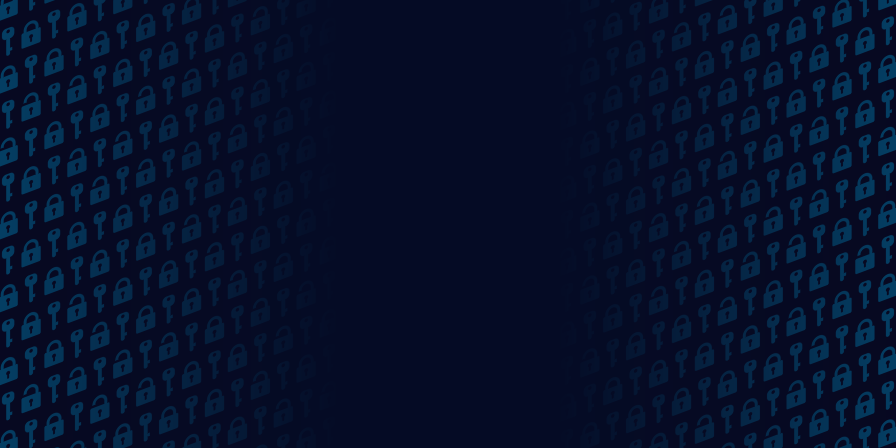
Give the GLSL for this background, as a WebGL 2 fragment shader.

```glsl
#version 300 es
precision highp float;
// Slanted rows of padlocks and keys fading from both sides into a dark navy centre.

uniform vec2 u_resolution;
out vec4 fragColor;

const vec3 NAVY_CENTRE = vec3(0.020, 0.044, 0.145);
const vec3 NAVY_EDGE = vec3(0.027, 0.033, 0.128);
const vec3 TEAL = vec3(0.015, 0.245, 0.390);

const float COLUMNS = 19.54;     // columns per canvas height
const float ROW_STEP = 1.59;     // glyph spacing, in column widths
const float SLANT = 0.376;       // rise per column
const float FADE_WIDTH = 0.755;  // panel width, in canvas heights

float hash(vec2 p) {
    return fract(sin(dot(p, vec2(127.1, 311.7))) * 43758.5453);
}

float box(vec2 p, vec2 halfSize, float radius) {
    vec2 d = abs(p) - halfSize + radius;
    return length(max(d, 0.0)) + min(max(d.x, d.y), 0.0) - radius;
}

float circle(vec2 p, float radius) {
    return length(p) - radius;
}

// Upright bar between two heights
float bar(vec2 p, float low, float high, float radius) {
    return length(vec2(p.x, p.y - clamp(p.y, low, high))) - radius;
}

// Arch with two legs; an open one has a short left leg
float shackle(vec2 p, float radius, float thickness, float isOpen) {
    float arch = p.y > 0.0 ? abs(length(p) - radius) : abs(abs(p.x) - radius);
    float legEnd = p.x < 0.0 ? mix(-0.25, -0.02, isOpen) : -0.25;
    return max(arch - thickness, legEnd - p.y);
}

float padlock(vec2 p, float isOpen) {
    float body = box(p - vec2(0.0, -0.21), vec2(0.42, 0.33), 0.07);
    float arch = shackle(p - vec2(0.0, 0.21 + 0.04 * isOpen), 0.26, 0.065, isOpen);
    float keyhole = min(circle(p - vec2(0.0, -0.14), 0.085),
                        bar(p, -0.34, -0.14, 0.042));
    return max(min(body, arch), -keyhole);
}

float key(vec2 p) {
    float head = box(p - vec2(0.0, 0.36), vec2(0.27, 0.24), 0.18);
    float stem = bar(p, -0.52, 0.25, 0.085);
    float tooth = box(p - vec2(0.09, -0.36), vec2(0.09, 0.07), 0.02);
    float hole = circle(p - vec2(0.0, 0.45), 0.075);
    return max(min(head, min(stem, tooth)), -hole);
}

// Coverage of the checkered glyph lattice, anchored on one padlock
float glyphs(vec2 p, vec2 anchor, float pixel) {
    vec2 q = (p - anchor) * COLUMNS;
    q.y -= SLANT * q.x;
    vec2 cell = floor(vec2(q.x, q.y / ROW_STEP) + 0.5);
    vec2 local = q - cell * vec2(1.0, ROW_STEP);
    float isKey = mod(cell.x + cell.y, 2.0);
    float isOpen = step(0.65, hash(cell));
    float d = isKey > 0.5 ? key(local) : padlock(local, isOpen);
    float blur = pixel * COLUMNS * 0.7;
    return 1.0 - smoothstep(-blur, blur, d);
}

float sideFade(float distanceFromEdge) {
    return clamp(1.0 - distanceFromEdge / FADE_WIDTH, 0.0, 1.0);
}

void main() {
    float pixel = 1.0 / u_resolution.y;
    vec2 p = gl_FragCoord.xy * pixel;
    float width = u_resolution.x * pixel;

    // Background
    float left = sideFade(p.x);
    float right = sideFade(width - p.x);
    vec3 color = mix(NAVY_CENTRE, NAVY_EDGE, max(left, right));

    // Left and right glyph panels
    float leftInk = left * glyphs(p, vec2(0.0182, 0.8255), pixel);
    float rightInk = right * glyphs(p, vec2(width - 0.0182, 0.849), pixel);
    color = mix(color, TEAL, max(leftInk, rightInk));

    fragColor = vec4(color, 1.0);
}
```
